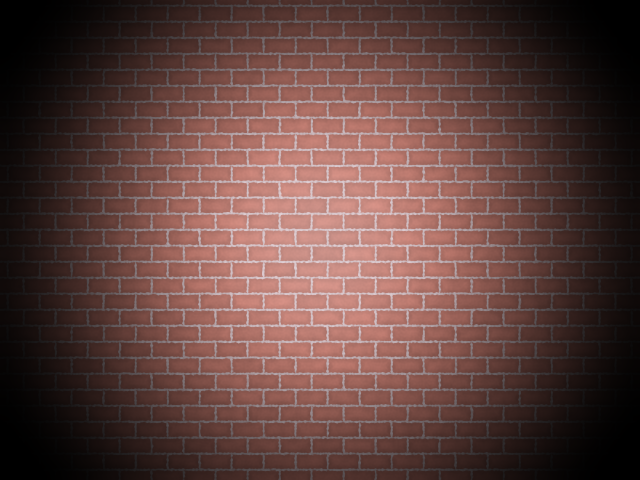
This texture is drawn by a Shadertoy shader. Its source:

```glsl
// Brick wall in running bond, 20 bricks across and 30 courses down, with ragged pale mortar,
// lit by a round spotlight that fades to black in the corners.
// Wrapping gradient noise chips the brick edges and mottles the clay, so the canvas tiles.

float hash(vec2 cell) {
    uvec2 q = uvec2(cell) * uvec2(1597334673u, 3812015801u);
    uint n = (q.x ^ q.y) * 1597334673u;
    n = (n ^ (n >> 15)) * 2246822519u;
    return float((n ^ (n >> 13)) & 65535u) / 65535.0;
}

// Dot product of a cell corner's random gradient with the offset from it
float slope(vec2 corner, vec2 offset, vec2 period) {
    float angle = 6.28318 * hash(mod(corner, period));
    return dot(vec2(cos(angle), sin(angle)), offset);
}

// Gradient noise, about -0.7 to 0.7, repeating after period cells of the canvas
float noise(vec2 uv, vec2 period) {
    vec2 p = uv * period;
    vec2 i = floor(p), f = p - i;
    vec2 s = f * f * f * (f * (f * 6.0 - 15.0) + 10.0);
    vec2 e = vec2(1, 0);
    return mix(mix(slope(i, f, period), slope(i + e, f - e, period), s.x),
               mix(slope(i + e.yx, f - e.yx, period), slope(i + 1.0, f - 1.0, period), s.x), s.y);
}

void mainImage(out vec4 fragColor, in vec2 fragCoord) {
    vec2 uv = fragCoord / iResolution.xy;

    // Brick layout: every other course shifts by half a brick
    vec2 count = vec2(20, 30);
    vec2 wall = uv * count - vec2(10.24, 14.64);
    wall.x += 0.5 * mod(floor(wall.y), 2.0);
    vec2 brickId = mod(floor(wall), count);
    vec2 inBrick = fract(wall);

    // Distance to the joint in course heights, with a chipped outline
    vec2 edge = min(inBrick, 1.0 - inBrick) * vec2(2, 1);
    float chips = noise(uv, vec2(240, 180)) + 0.5 * noise(uv, vec2(140, 105));
    float joint = min(edge.x, edge.y) - 0.062 - 0.06 * chips;
    float blur = 24.0 / iResolution.y;
    float mortarMask = 1.0 - smoothstep(-blur, blur, joint);

    // Clay: tone per brick, soft mottling, fine grain and slightly darker rims
    float mottle = noise(uv, vec2(60, 48)) + 0.5 * noise(uv, vec2(256, 192));
    float tone = 0.97 + 0.06 * hash(brickId) + 0.07 * mottle;
    tone *= mix(0.94, 1.02, smoothstep(0.05, 0.35, joint));
    vec3 clay = vec3(0.77, 0.48, 0.43) * tone;
    vec3 mortar = vec3(0.82, 0.75, 0.77) * (1.0 + 0.1 * chips);
    vec3 color = mix(clay, mortar, mortarMask);

    // Spotlight: the distance flattens out at the canvas edges so the light wraps smoothly
    vec2 toEdge = 0.5 - abs(uv - 0.5);
    vec2 fromCenter = 0.5 - sqrt(toEdge * toEdge + 0.0004);
    float radius = length(fromCenter * vec2(4.0 / 3.0, 1));
    float light = 1.0 - smoothstep(0.12, 0.76, radius);
    float haze = 0.24 * exp(-22.0 * radius * radius);
    color = mix(color, vec3(0.92, 0.87, 0.88), haze) * light;

    fragColor = vec4(color, 1.0);
}
```
